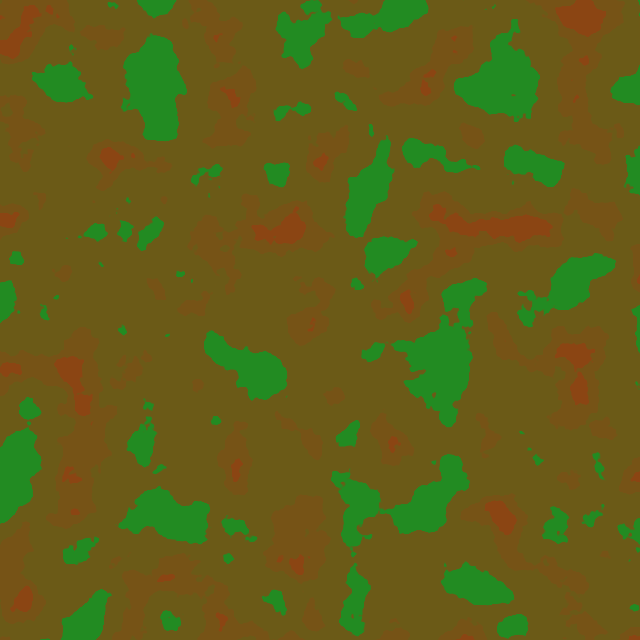
A three.js fragment shader for this texture:

```glsl
// Mossy ground: green patches and rust-cored brown stains on a flat olive base.
varying vec2 vUv;

const vec3 OLIVE = vec3(0.42, 0.353, 0.09);
const vec3 BROWN = vec3(0.463, 0.326, 0.086);
const vec3 RUST  = vec3(0.545, 0.271, 0.075);
const vec3 MOSS  = vec3(0.133, 0.545, 0.133);

const float PATCH_FREQUENCY = 9.0;  // noise cells across the canvas
const float OCTAVE_GAIN = 0.45;     // roughness of the outlines
const int   OCTAVES = 5;
const float MOSS_LEVEL  = 0.26;     // field above this is moss
const float BROWN_LEVEL = -0.217;   // field below this is stained
const float RUST_LEVEL  = -0.46;    // field below this is rust
const float EDGE_SOFTNESS = 0.01;   // half width of an edge, in field units
const vec2  SEED = vec2(17.3, 41.7);
const float TAU = 6.28318;

// Doubles the frequency and turns the lattice to hide its axes.
const mat2 OCTAVE_TURN = mat2(1.6, 1.2, -1.2, 1.6);

float hash(vec2 cell) {
  vec3 p = fract(cell.xyx * vec3(0.1031, 0.1030, 0.0973));
  p += dot(p, p.yzx + 33.33);
  return fract((p.x + p.y) * p.z);
}

// Contribution of one lattice corner with a random unit gradient.
float cornerSlope(vec2 cell, vec2 offset) {
  float angle = TAU * hash(cell);
  return dot(vec2(cos(angle), sin(angle)), offset);
}

float gradientNoise(vec2 p) {
  vec2 cell = floor(p);
  vec2 f = p - cell;
  vec2 fade = f * f * f * (f * (f * 6.0 - 15.0) + 10.0);
  vec2 right = vec2(1.0, 0.0);
  vec2 up = vec2(0.0, 1.0);
  float bottom = mix(cornerSlope(cell, f),
                     cornerSlope(cell + right, f - right), fade.x);
  float top = mix(cornerSlope(cell + up, f - up),
                  cornerSlope(cell + 1.0, f - 1.0), fade.x);
  return mix(bottom, top, fade.y);
}

float groundField(vec2 p) {
  float sum = 0.0;
  float amplitude = 1.0;
  for (int i = 0; i < OCTAVES; i++) {
    sum += amplitude * gradientNoise(p);
    p = OCTAVE_TURN * p + SEED;
    amplitude *= OCTAVE_GAIN;
  }
  return sum;
}

// Soft step: 0 below the level, 1 above it.
float above(float level, float field) {
  return smoothstep(level - EDGE_SOFTNESS, level + EDGE_SOFTNESS, field);
}

void main() {
  float field = groundField(vUv * PATCH_FREQUENCY + SEED);

  // Bands from the lowest field value to the highest.
  vec3 color = mix(RUST, BROWN, above(RUST_LEVEL, field));
  color = mix(color, OLIVE, above(BROWN_LEVEL, field));
  color = mix(color, MOSS, above(MOSS_LEVEL, field));

  gl_FragColor = vec4(color, 1.0);
}
```
